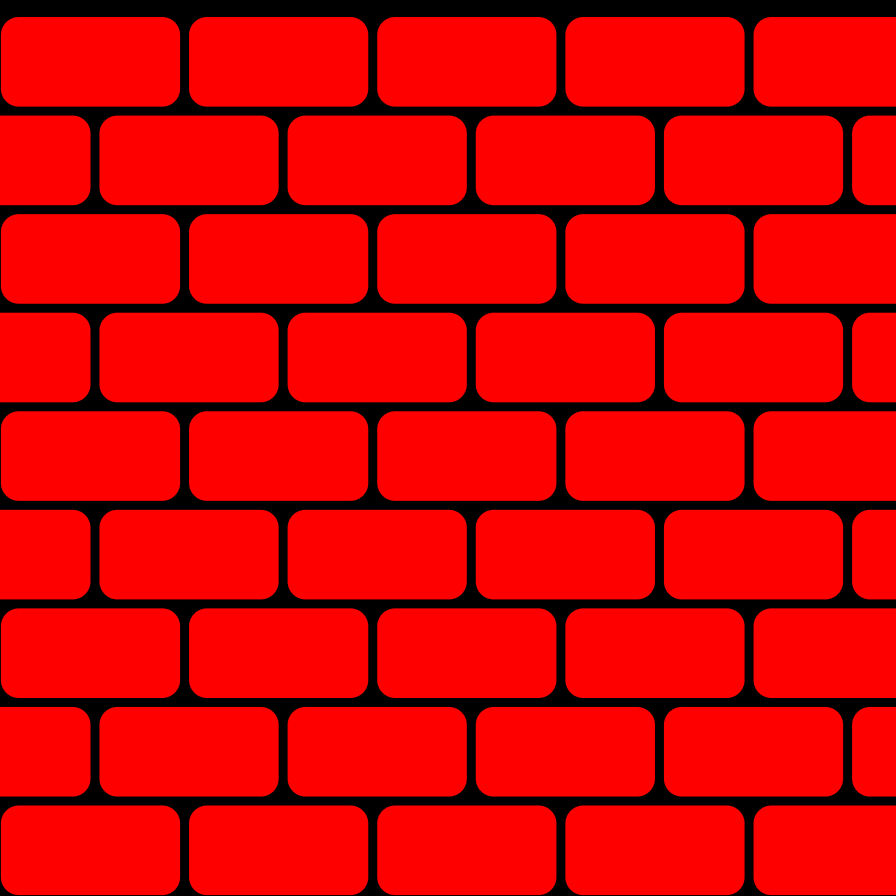
This pattern is drawn by a Shadertoy shader. Its source:

```glsl
#define BRICK_SIZE vec2(0.2, 0.1)
#define MORTAR 0.01
#define MARGIN vec2(0.001)
#define CORNER_RADIUS 0.02
#define ROW_SHIFT 0.11
#define ROW_COUNT 9.0
#define BRICK_COLOR vec3(1.0, 0.0, 0.0)
#define MORTAR_COLOR vec3(0.0)

// Signed distance to a rounded box centred on the origin
float roundedBox(vec2 p, vec2 halfSize, float radius) {
    vec2 q = abs(p) - halfSize + radius;
    return length(max(q, 0.0)) + min(max(q.x, q.y), 0.0) - radius;
}

// Signed distance to the nearest brick of a staggered wall
float brickWall(vec2 p) {
    vec2 pitch = BRICK_SIZE + MORTAR;
    p -= MARGIN + 0.5 * BRICK_SIZE;

    // The wall ends at its top course, leaving bare mortar above
    float row = clamp(floor(p.y / pitch.y + 0.5), 0.0, ROW_COUNT - 1.0);
    p.y -= row * pitch.y;

    // Alternate courses are shifted sideways
    p.x -= mod(row, 2.0) * ROW_SHIFT;
    p.x -= pitch.x * floor(p.x / pitch.x + 0.5);

    return roundedBox(p, 0.5 * BRICK_SIZE, CORNER_RADIUS);
}

void mainImage(out vec4 fragColor, in vec2 fragCoord) {
    float pixel = 1.0 / iResolution.y;
    float dist = brickWall(fragCoord * pixel);

    // One-pixel smooth edge
    float coverage = clamp(0.5 - dist / pixel, 0.0, 1.0);
    fragColor = vec4(mix(MORTAR_COLOR, BRICK_COLOR, coverage), 1.0);
}
```
